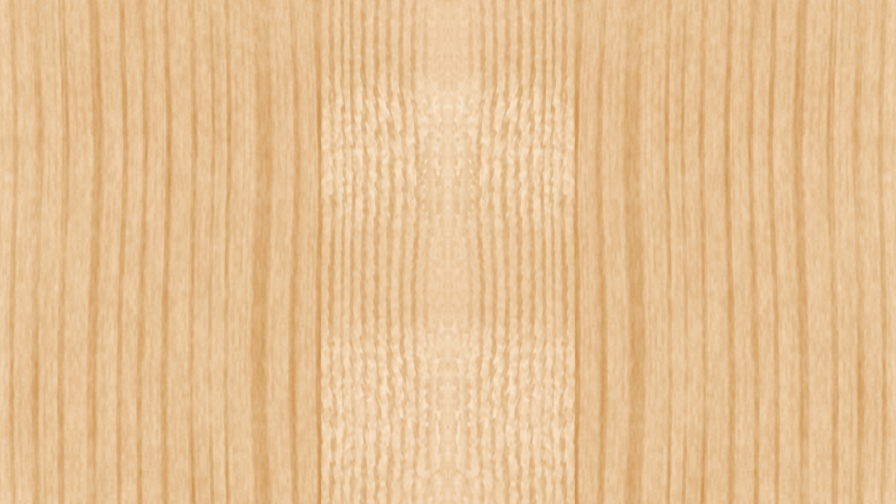
Write a Shadertoy shader that draws this texture.

```glsl
float hash(vec2 p) {
    p = fract(p * vec2(0.1031, 0.1137));
    p += dot(p, p.yx + 33.33);
    return fract((p.x + p.y) * p.x * 7.13);
}

float noise(vec2 p) {
    vec2 i = floor(p), f = fract(p);
    f = f * f * (3.0 - 2.0 * f);
    return mix(mix(hash(i), hash(i + vec2(1, 0)), f.x),
               mix(hash(i + vec2(0, 1)), hash(i + vec2(1, 1)), f.x), f.y);
}

float fbm(vec2 p) {
    float sum = 0.0, amp = 0.5;
    for (int i = 0; i < 4; i++) {
        sum += amp * noise(p);
        p = p * 2.03 + 17.0;
        amp *= 0.5;
    }
    return sum;
}

// Growth ring: a soft ramp that ends in a thin dark line
float ring(float u, float width) {
    float f = fract(u);
    float line = smoothstep(1.0 - width, 1.0 - 0.35 * width, f)
               + 1.0 - smoothstep(0.0, 0.4 * width, f);
    return min(line, 1.0) + 0.25 * f * (1.0 - smoothstep(0.9, 1.0, f));
}

float band(float t, float a, float b, float c, float d) {
    return smoothstep(a, b, t) * (1.0 - smoothstep(c, d, t));
}

// Outer boards: wide, gently bowed rings broken by short pores
float sideTone(float a, float t) {
    float s = a - 0.252;
    float bow = 0.008 * sin(t * 5.5 + 0.6) * smoothstep(0.0, 0.1, s) * exp(-s * 1.5);
    float x = s + bow + 0.012 * (noise(vec2(s * 5.0, t * 3.0)) - 0.5);
    x += 0.002 * (noise(vec2(s * 40.0, t * 24.0)) - 0.5);
    float u = x * 20.0 + 1.1 * noise(vec2(x * 12.0, 3.0));
    float pores = noise(vec2(x * 170.0, t * 36.0));
    float strength = 0.08 + 0.30 * noise(vec2(x * 9.0, t * 4.0)) + 0.16 * pores;
    float tone = 0.70 - strength * ring(u, 0.28);
    tone -= 0.13 * ring(x * 58.0 + 1.5 * noise(vec2(x * 30.0, 8.0)), 0.5)
          * noise(vec2(x * 20.0, t * 6.0));
    tone += 0.24 * (fbm(vec2(x * 95.0, t * 12.0)) - 0.47);
    tone += 0.24 * (noise(vec2(x * 210.0, t * 65.0)) - 0.5);
    tone += 0.12 * (noise(vec2(x * 240.0, t * 190.0)) - 0.5);
    tone += 0.12 * (fbm(vec2(x * 7.0, t * 2.5)) - 0.47);
    tone += 0.10 * smoothstep(0.58, 0.64, s);
    return tone - 0.08 * exp(-s * 25.0);
}

// Middle board: narrow rings, two pale bands of flecks, a central lens
float middleTone(float a, float t) {
    float edge = t + 0.05 * (noise(vec2(a * 75.0, t * 4.0)) - 0.5);
    float pale = band(edge, 0.13, 0.23, 0.32, 0.53)
               + band(edge, 0.62, 0.71, 0.76, 1.25);
    float drift = 0.006 * sin((t - 0.24) * 13.6) * exp(-a * 4.0);
    float x = a + drift + 0.005 * (noise(vec2(a * 14.0, t * 7.0)) - 0.5);
    float ripple = noise(vec2(x * 110.0, t * 85.0 + a * 110.0)) - 0.5;
    float u = x * 41.0 + 0.5 * noise(vec2(x * 22.0, 5.0)) + ripple * (0.14 + 0.22 * pale);
    float rings = ring(u, 0.46) * smoothstep(0.02, 0.07, a);
    float strength = 0.18 + 0.24 * noise(vec2(x * 20.0, t * 6.0))
                   + 0.16 * noise(vec2(x * 130.0, t * 60.0));
    float tone = 0.80 + 0.19 * pale - strength * rings;

    // Slanted flecks and fine fibres
    float fleck = noise(vec2(x * 150.0 + t * 24.0, t * 105.0 - a * 60.0));
    tone += (0.16 + 0.22 * pale) * (fleck - 0.5);
    tone += 0.18 * (fbm(vec2(x * 120.0, t * 20.0)) - 0.47);
    tone += 0.16 * (noise(vec2(x * 240.0, t * 170.0)) - 0.5);

    // Nested pointed arcs, faint and broken, along the mirror line
    float span = band(t, 0.17, 0.32, 0.38, 0.53) + 0.8 * band(t, 0.62, 0.74, 0.9, 1.1);
    float lens = a / (0.022 + 0.03 * span);
    float arcs = ring(lens * 1.9 + 0.6 * fleck, 0.6) * (1.0 - smoothstep(0.7, 1.5, lens));
    tone -= (0.04 + 0.16 * min(span, 1.0)) * arcs;
    return tone - 0.08 * smoothstep(0.22, 0.252, a);
}

void mainImage(out vec4 fragColor, in vec2 fragCoord) {
    vec2 p = fragCoord / iResolution.y;
    float t = 1.0 - p.y;
    float a = abs(p.x - 0.5 * iResolution.x / iResolution.y);

    // Join the boards at a slightly shaded seam
    float side = smoothstep(0.250, 0.254, a);
    float tone = mix(middleTone(a, t), sideTone(a, t), side);
    tone -= 0.12 * exp(-pow((a - 0.254) / 0.004, 2.0));

    vec3 color = mix(vec3(0.82, 0.615, 0.37), vec3(0.955, 0.85, 0.72), clamp(tone, -0.1, 1.15));
    fragColor = vec4(color, 1.0);
}
```
